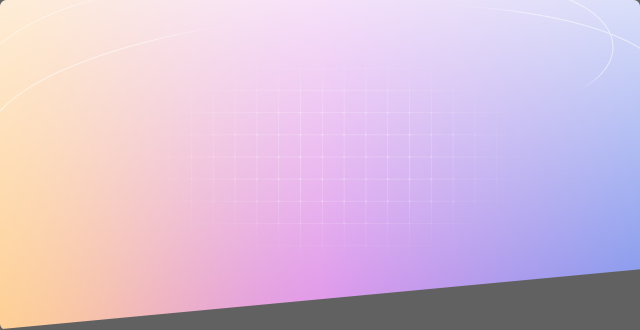
Write a WebGL 1 fragment shader that draws this background.

```glsl
precision highp float;
// A soft orange-orchid-blue panel that pales upward and ends in a slanted base.
// Built from blended gradients, a fading repeated grid with dotted crossings,
// and thin sheared ellipse arcs. Lengths are in canvas heights.

uniform vec2 u_resolution;

const float ASPECT = 1.94;
const vec3 ORANGE = vec3(1.0, 0.82, 0.57);
const vec3 ORCHID = vec3(0.87, 0.57, 0.92);
const vec3 BLUE   = vec3(0.48, 0.56, 0.92);
const vec3 BASE   = vec3(0.38);

// Smooth coverage of a shape from its signed distance
float coverage(float dist, float pixel) {
  return clamp(0.5 - dist / pixel, 0.0, 1.0);
}

float fadeOut(float start, float end, float x) {
  return 1.0 - smoothstep(start, end, x);
}

// Approximate distance to the outline of a vertically sheared ellipse
float ellipseOutline(vec2 p, vec2 center, vec2 radii, float shear) {
  vec2 q = p - center;
  q.y -= shear * q.x;
  q /= radii;
  float len = max(length(q), 0.001);
  return abs(len - 1.0) * len / max(length(q / radii), 0.001);
}

float arcLine(vec2 p, vec2 center, vec2 radii, float shear, float pixel) {
  return coverage(ellipseOutline(p, center, radii, shear) - 0.0014, pixel);
}

// Horizontal hue blend, paling with height
vec3 panelColor(vec2 uv) {
  vec3 hue = mix(ORANGE, ORCHID, smoothstep(-0.15, 1.15, uv.x * 2.0));
  hue = mix(hue, BLUE, clamp(uv.x * 2.0 - 1.0, 0.0, 1.0));
  float paleness = mix(0.62, 0.72, smoothstep(0.0, 0.4, uv.x));
  return mix(hue, vec3(1.0), paleness * uv.y);
}

// Grid lines with brighter crossings, fading out from the middle
float gridGlow(vec2 p, vec2 origin, vec2 cell, float pixel) {
  vec2 d = abs(fract((p - origin) / cell + 0.5) - 0.5) * cell;
  float lines = max(coverage(d.x - 0.001, pixel), coverage(d.y - 0.001, pixel));
  float dots = coverage(length(d) - 0.003, pixel);
  float fade = fadeOut(0.25, 1.0, length((p - vec2(1.02, 0.53)) / vec2(0.66, 0.36)));
  return (0.26 * lines + 0.25 * dots) * fade;
}

// Four visible arc pieces, each limited to its own window
float arcGlow(vec2 p, float pixel) {
  float sweepLeft = arcLine(p, vec2(1.01, 0.643), vec2(1.049, 0.317), 0.065, pixel)
    * fadeOut(0.4, 0.72, p.x) * smoothstep(0.6, 0.65, p.y);
  float sweepRight = arcLine(p, vec2(1.01, 0.663), vec2(1.02, 0.317), 0.065, pixel)
    * smoothstep(1.38, 1.65, p.x) * smoothstep(0.68, 0.76, p.y);
  float cornerLeft = arcLine(p, vec2(0.657, 0.686), vec2(0.758, 0.362), 0.0, pixel)
    * fadeOut(0.2, 0.36, p.x) * smoothstep(0.7, 0.8, p.y);
  float loopRight = arcLine(p, vec2(1.515, 0.857), vec2(0.343, 0.182), 0.0, pixel)
    * smoothstep(1.55, 1.65, p.x) * smoothstep(0.71, 0.8, p.y);
  return 0.6 * max(max(sweepLeft, sweepRight), max(0.75 * cornerLeft, loopRight));
}

// Signed distance to the panel: slanted lower edge and rounded corners
float panelDistance(vec2 p, float radius) {
  float slant = 0.0025 + 0.0935 * p.x - p.y;
  vec2 halfSize = vec2(0.5 * ASPECT, 0.5);
  vec2 corner = max(abs(p - halfSize) - halfSize + radius, 0.0);
  return max(slant, length(corner) - radius);
}

void main() {
  vec2 uv = gl_FragCoord.xy / u_resolution;
  vec2 p = uv * vec2(ASPECT, 1.0);
  float pixel = 1.0 / u_resolution.y;

  vec3 color = panelColor(uv);
  color = mix(color, vec3(1.0), gridGlow(p, vec2(0.977, 0.5244), vec2(0.0661, 0.0671), pixel));
  color = mix(color, vec3(1.0), arcGlow(p, pixel));
  color = mix(BASE, color, coverage(panelDistance(p, 0.02), pixel));
  gl_FragColor = vec4(color, 1.0);
}
```
